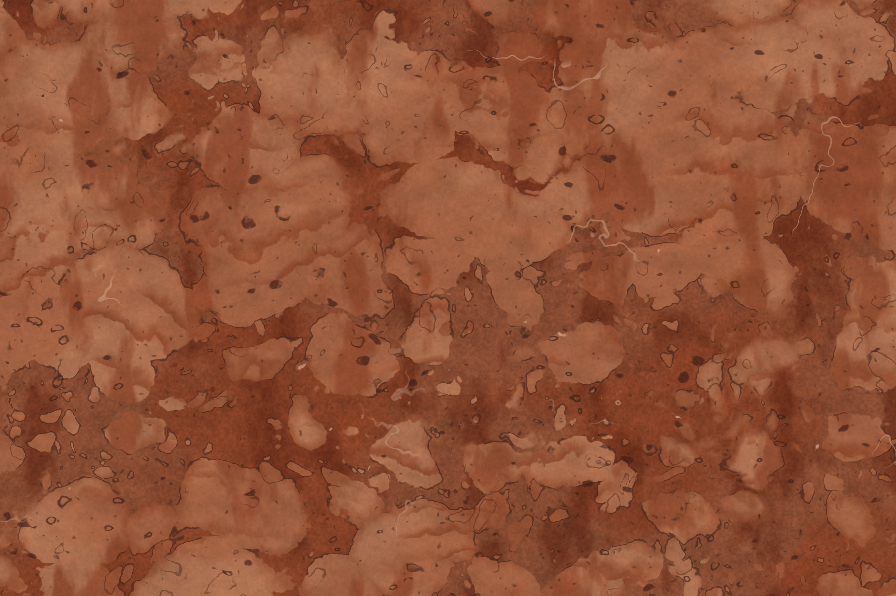
Write a Shadertoy shader that draws this texture.

```glsl
// Polished red-brown breccia limestone: pale clasts in a rusty matrix, with stains and veins.
#define CLAST_SCALE 7.8
#define PEBBLE_SCALE 19.0
#define FLAKE_SCALE 34.0
#define EDGE_WARP 0.085
#define EDGE_ROUGHNESS 0.016
#define ROW_STRENGTH 0.06
#define STAIN_AMOUNT 0.75
#define OUTLINE_WIDTH 0.0021
#define MOTTLE_AMOUNT 0.20
#define GRAIN_AMOUNT 0.11

const vec3 PALE   = vec3(0.665, 0.435, 0.31);
const vec3 TAN    = vec3(0.625, 0.375, 0.255);
const vec3 RUST   = vec3(0.535, 0.26, 0.155);
const vec3 BROWN  = vec3(0.525, 0.295, 0.195);
const vec3 RED    = vec3(0.515, 0.25, 0.15);
const vec3 DARK   = vec3(0.40, 0.17, 0.095);
const vec3 SHADOW = vec3(0.24, 0.12, 0.09);
const vec3 CALCITE = vec3(0.78, 0.61, 0.52);

float hash(vec2 p) {
    vec3 q = fract(p.xyx * 0.1031);
    q += dot(q, q.yzx + 33.33);
    return fract((q.x + q.y) * q.z);
}

vec2 hash2(vec2 p) {
    return vec2(hash(p), hash(p + 71.7));
}

float noise(vec2 p) {
    vec2 i = floor(p), f = fract(p);
    f = f * f * (3.0 - 2.0 * f);
    return mix(mix(hash(i), hash(i + vec2(1, 0)), f.x),
               mix(hash(i + vec2(0, 1)), hash(i + vec2(1, 1)), f.x), f.y);
}

float fbm(vec2 p) {
    float sum = 0.0, amp = 0.516;
    for (int i = 0; i < 5; i++) {
        sum += amp * noise(p);
        p = mat2(1.6, 1.2, -1.2, 1.6) * p + 17.3;
        amp *= 0.5;
    }
    return sum;
}

// Signed distance to scattered ovals; a negative radius leaves a cell empty
float ovals(vec2 p, float scale, float minR, float maxR, float seed) {
    vec2 q = p * scale, cell = floor(q);
    float best = 2.0;
    for (int y = -1; y <= 1; y++)
    for (int x = -1; x <= 1; x++) {
        vec2 id = cell + vec2(x, y);
        vec2 d = q - id - 0.15 - 0.7 * hash2(id + seed);
        float angle = 3.1416 * hash(id + seed + 23.0);
        d = mat2(cos(angle), sin(angle), -sin(angle), cos(angle)) * d;
        float stretch = mix(0.75, 1.25, hash(id + seed + 41.0));
        float r = mix(minR, maxR, hash(id + seed + 59.0));
        best = min(best, length(d * vec2(stretch, 1.0 / stretch)) - r);
    }
    return best / scale;
}

float line(float d, float width) {
    return 1.0 - smoothstep(0.2 * width, width, abs(d));
}

void mainImage(out vec4 fragColor, in vec2 fragCoord) {
    vec2 p = fragCoord / iResolution.y + 3.0;
    float aa = max(0.8 / iResolution.y, 0.0012);

    // Ragged clasts in loose rows; some edges are crisp, some blurred by iron
    vec2 warp = vec2(fbm(p * 11.0), fbm(p * 11.0 + 40.0)) - 0.5;
    vec2 fine = vec2(fbm(p * 42.0 + 7.0), fbm(p * 42.0 + 80.0)) - 0.5;
    vec2 w = p + EDGE_WARP * warp + EDGE_ROUGHNESS * fine;
    float big = ovals(w * vec2(0.85, 1.0), CLAST_SCALE, 0.24, 0.67, 10.0);
    big += ROW_STRENGTH * (noise(p * vec2(1.7, 5.5) + 8.0) - 0.5);
    float pebble = ovals(w, PEBBLE_SCALE, -0.2, 0.39, 130.0);
    float crumb = ovals(w, PEBBLE_SCALE * 2.2, -0.6, 0.32, 270.0);
    float d = min(big, min(pebble, crumb));
    float blur = aa + 0.012 * smoothstep(0.52, 0.75, fbm(p * 7.0 + 300.0));
    float clast = 1.0 - smoothstep(-blur, blur, d);

    // Matrix: brown to red, with darker smears
    float tint = fbm(p * vec2(2.6, 4.0) + 60.0);
    vec3 matrix = mix(BROWN, RED, smoothstep(0.42, 0.58, tint));
    float smear = smoothstep(0.50, 0.72, fbm(p * vec2(16.0, 9.0) + 5.0));
    matrix = mix(matrix, DARK, 0.7 * smear);

    // Clasts: pale stone with thin wavy iron bands, rusty rims and upright seams
    vec3 stone = mix(TAN, PALE, smoothstep(0.38, 0.60, fbm(p * vec2(5.0, 8.0) + 90.0)));
    float band = fract(p.y * 13.0 + 3.4 * fbm(p * vec2(3.5, 5.0) + 20.0) + 0.5 * fine.x);
    band = smoothstep(0.0, 0.07, band) * (1.0 - smoothstep(0.07, 0.50, band));
    band *= smoothstep(0.42, 0.62, fbm(p * vec2(5.0, 9.0) + 31.0));
    float rim = smoothstep(-0.022, 0.0, big) * smoothstep(0.42, 0.60, fbm(p * 8.0 + 77.0));
    float seam = smoothstep(0.57, 0.72, fbm(p * vec2(15.0, 6.0) + 160.0));
    stone = mix(stone, RUST, STAIN_AMOUNT * max(band, max(0.8 * rim, seam)));
    vec3 col = mix(matrix, stone, clast);

    // Short broken outlines, also around pebbles buried in larger clasts
    float patchy = smoothstep(0.47, 0.60, fbm(p * 19.0 + 140.0));
    float outline = max(line(d, OUTLINE_WIDTH), 0.7 * line(pebble, OUTLINE_WIDTH));
    col = mix(col, SHADOW, 0.6 * patchy * outline);

    // Clustered dark flakes, pits and hollow shell fragments
    float cluster = fbm(p * vec2(5.0, 8.0) + 222.0) - 0.5;
    vec2 bent = (p + 0.03 * warp.yx + 0.016 * fine) * vec2(0.65, 1.0);
    float flake = ovals(bent, FLAKE_SCALE, -0.5, 0.2, 390.0) - 0.016 * cluster;
    float hollow = smoothstep(0.48, 0.56, noise(p * 14.0 + 12.0));
    float flakeMask = mix(1.0 - smoothstep(-aa, aa, flake), line(flake, 0.002), hollow);
    flakeMask *= smoothstep(0.34, 0.52, fbm(p * 48.0 + 18.0));
    float pit = ovals(p + 0.02 * fine, 75.0, -1.3, 0.19, 610.0);
    flakeMask = max(flakeMask, 0.7 * (1.0 - smoothstep(-aa, aa, pit)));
    col = mix(col, SHADOW, 0.68 * flakeMask);

    // Sparse hairline veins and calcite specks
    float vein = line(fbm(p * 5.0 + 200.0) - 0.5, 0.006);
    vein *= smoothstep(0.70, 0.80, noise(p * 6.0 + 33.0));
    float speck = ovals(w, 15.0, -2.6, 0.08, 510.0);
    col = mix(col, CALCITE, max(0.55 * vein, 0.8 * (1.0 - smoothstep(-aa, aa, speck))));

    // Cloudy mottling and fine mineral grain, stronger in the matrix
    float mottle = fbm(p * vec2(24.0, 34.0) + 400.0) - 0.5;
    float grain = 0.6 * noise(p * 330.0) + 0.4 * noise(p * 150.0 + 9.0) - 0.5;
    col *= 1.0 + MOTTLE_AMOUNT * mottle + GRAIN_AMOUNT * mix(2.2, 1.0, clast) * grain;
    fragColor = vec4(col, 1.0);
}
```
